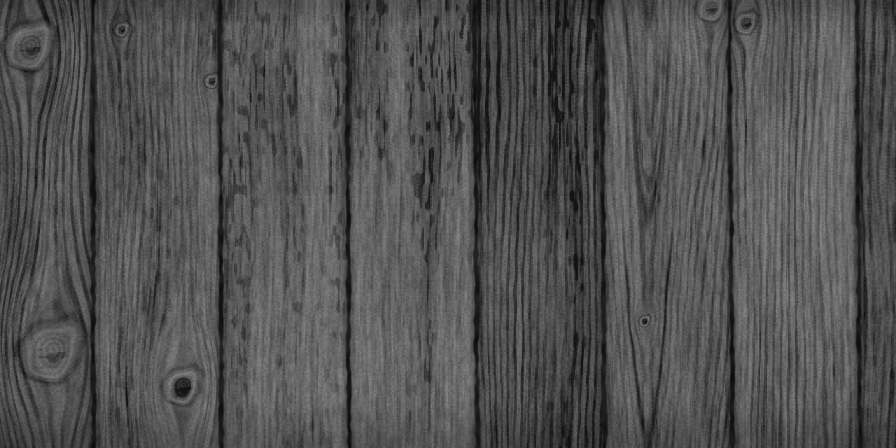
Give the GLSL for this texture, as a Shadertoy shader.

```glsl
#define PLANK_WIDTH 0.2847
#define FIRST_SEAM 0.208
#define SEAM_HALF 0.0040
#define SEAM_LEAN 0.007
#define RING_FREQ 58.0
#define FIBRE_FREQ 165.0
#define FIBRE_DEPTH 0.18
#define CRACK_DEPTH 0.12
#define FLECK_DEPTH 0.17
#define STAIN_DEPTH 0.10
#define ARCH_SLOPE 0.09
#define KNOTS 8

// Per plank: base tone, growth line strength, weathering
const vec3 PLANKS[8] = vec3[8](
    vec3(.365, .13, .25), vec3(.395, .06, .4), vec3(.42, .03, .6), vec3(.41, .03, .85),
    vec3(.335, .14, .85), vec3(.415, .09, .2), vec3(.415, .11, .2), vec3(.35, .09, .4));

// Knot centre, radius, core darkness
const vec4 KNOT[KNOTS] = vec4[KNOTS](
    vec4(.07, .90, .060, .35), vec4(.12, .22, .076, .1),
    vec4(.41, .14, .046, 1.), vec4(.273, .935, .018, .6),
    vec4(.474, .82, .018, .7), vec4(1.44, .284, .014, 1.),
    vec4(1.59, .985, .035, .4), vec4(1.667, .95, .028, .6));

float hash(vec2 p) {
    return fract(sin(dot(p, vec2(127.1, 311.7))) * 43758.5453);
}

float noise(vec2 p) {
    vec2 cell = floor(p), f = fract(p);
    f = f * f * (3.0 - 2.0 * f);
    return mix(mix(hash(cell), hash(cell + vec2(1, 0)), f.x),
               mix(hash(cell + vec2(0, 1)), hash(cell + vec2(1, 1)), f.x), f.y);
}

float plankCoord(vec2 p) {
    float lean = SEAM_LEAN * (p.y - 0.5) * min(p.x, 1.0);
    return (p.x + lean - FIRST_SEAM) / PLANK_WIDTH + 1.0;
}

// Tone shift of a knot: dark rim, rings, cracked core
float knotTone(vec2 d, float radius, float darkness) {
    float wobble = 0.45 * noise(d / radius * 1.6 + 9.0);
    float r = length(d * vec2(1.0, 0.95)) / radius + wobble;
    float inside = 1.0 - smoothstep(0.95, 1.2, r);
    float rim = exp(-pow((r - 1.15) * 7.0, 2.0));
    float rings = 0.5 + 0.5 * sin(r * 27.0);
    float core = 1.0 - smoothstep(0.5, 0.8, r);
    float crack = smoothstep(0.6, 0.8, noise(d / radius * vec2(2.5, 9.0)));
    return inside * (0.05 - 0.06 * rings) - 0.13 * rim
         - core * (0.28 * darkness + 0.12 * crack);
}

void mainImage(out vec4 fragColor, in vec2 fragCoord) {
    vec2 p = fragCoord / iResolution.y;
    float pixel = 1.0 / iResolution.y;
    float coord = plankCoord(p);
    float id = clamp(floor(coord), 0.0, 7.0);
    vec3 plank = PLANKS[int(id)];
    float y = p.y + id * 7.3;

    // Grain bends around the knots of its own plank
    float u = p.x + 0.014 * (noise(vec2(p.x * 5.0, p.y * 3.0 + id * 7.3)) - 0.5);
    float knots = 0.0, clear = 1.0;
    for (int i = 0; i < KNOTS; i++) {
        vec4 k = KNOT[i];
        if (floor(plankCoord(k.xy)) != id) continue;
        vec2 d = p - k.xy;
        vec2 q = d / (k.z * vec2(1.6, 2.6));
        u -= d.x * exp(-dot(q, q));
        knots += knotTone(d, k.z, k.w);
        clear *= smoothstep(0.7, 1.2, length(d) / k.z);
    }

    // Pointed arches of flat-sawn grain on one plank
    float ringCoord = u, arch = 0.0;
    if (id == 5.0) {
        float dx = u - 1.447;
        ringCoord = sqrt(dx * dx + 0.0002) - ARCH_SLOPE * p.y;
        ringCoord += 0.006 * (noise(vec2(u * 20.0, y * 6.0)) - 0.5);
        float band = fract((ringCoord + 0.030) / 0.044 + 0.5) - 0.5;
        arch = exp(-pow(band / 0.08, 2.0)) * (1.0 - smoothstep(0.04, 0.07, abs(dx)));
    }

    // Growth lines with a sharp late-wood edge
    float phase = ringCoord * RING_FREQ + 1.6 * noise(vec2(ringCoord * 14.0, y * 2.5));
    phase += 0.25 * noise(vec2(u * 90.0, y * 22.0));
    float line = smoothstep(0.45, 0.95, 0.5 + 0.5 * sin(6.2832 * phase));
    line *= 0.35 + 1.1 * noise(vec2(ringCoord * 26.0, y * 2.0));

    // Fine fibres and grit
    float fibre = 0.55 * noise(vec2(u * FIBRE_FREQ, y * 8.0))
                + 0.45 * noise(vec2(u * FIBRE_FREQ * 1.6, y * 38.0)) - 0.5;
    float grit = hash(floor(p * 256.0)) - 0.5;

    // Weathered stains, hairline cracks and small torn flecks
    float stain = 0.65 * noise(vec2(u * 17.0, y * 1.8)) + 0.35 * noise(vec2(u * 48.0, y * 4.0));
    float worn = smoothstep(0.38, 0.75, stain);
    float crack = smoothstep(0.66, 0.88, noise(vec2(u * 190.0, y * 5.0)));
    crack *= smoothstep(0.25, 0.6, noise(vec2(u * 90.0, y * 24.0)));
    float fleck = smoothstep(0.58, 0.80, noise(vec2(u * 170.0 + 31.0, y * 34.0)));

    float tone = plank.x + FIBRE_DEPTH * fibre + 0.06 * grit + knots;
    tone -= clear * (plank.y * line + 0.17 * arch);
    tone -= clear * CRACK_DEPTH * crack * (0.45 + 0.55 * worn);
    tone -= clear * plank.z * (STAIN_DEPTH * worn + FLECK_DEPTH * fleck * (0.2 + worn));
    tone += 0.10 * (noise(vec2(u * 8.0, y * 2.1) + 4.0) - 0.5);

    // Dark gaps with chipped, shaded edges
    float side = floor(coord + 0.5);
    float gap = abs(coord - side) * PLANK_WIDTH;
    float flank = side * 5.0 + step(side, coord);
    gap -= 0.004 * (noise(vec2(p.y * 60.0, flank)) - 0.4);
    gap -= 0.003 * (noise(vec2(p.y * 17.0, flank + 50.0)) - 0.5);
    tone *= mix(0.70, 1.0, smoothstep(0.0, 0.02, gap));
    float board = smoothstep(SEAM_HALF - 1.2 * pixel, SEAM_HALF + 1.2 * pixel, gap);
    float gapTone = 0.05 + 0.09 * noise(vec2(p.y * 45.0, side * 3.0));
    tone = mix(gapTone, max(tone, 0.08), board);

    // Soft shade at the top and bottom
    tone *= 0.82 + 0.18 * smoothstep(0.0, 0.12, p.y) * smoothstep(1.0, 0.93, p.y);
    fragColor = vec4(vec3(clamp(tone, 0.0, 0.5)), 1.0);
}
```
